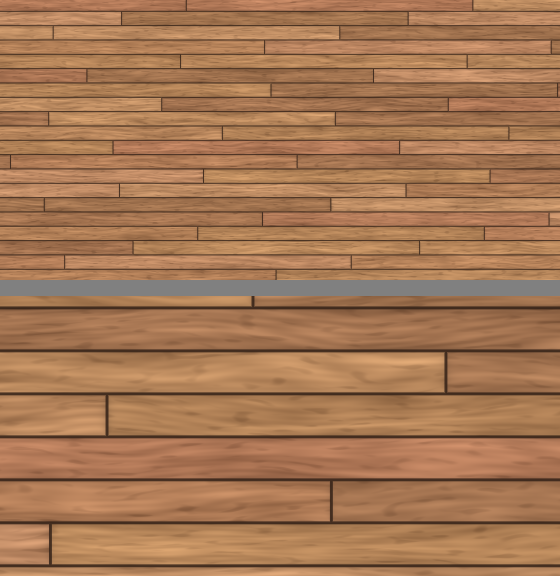
Top, the full canvas; bottom, a detail of the centre.
Give the GLSL for this texture, as a Shadertoy shader.

```glsl
// Timber planking: long narrow boards in staggered rows with dark seams.
// Each board hashes its own tint and grain; the grain is gradient noise
// stretched along the board, with fine fibres, wavy figure and worn edges.

const float ROWS = 19.54;          // board rows in the canvas height
const float ROW_SHIFT = 0.21;      // part of the top row that is cut off
const float BOARD_LENGTH = 20.0;   // in board widths
const float STAGGER_START = 0.65;  // joint position, in board lengths
const float STAGGER_STEP = 0.31;   // shift of the joint per row
const float STAGGER_SWAY = 0.22;   // slow deviation from the even step
const float SWAY_ROWS = 16.0;
const float SEAM_HALF = 0.034;     // in board widths
const float SEAM_DEPTH = 0.84;
const float EDGE_SHADE = 0.16;

const vec3 ROSE = vec3(0.70, 0.475, 0.345);
const vec3 HONEY = vec3(0.715, 0.525, 0.350);
const vec3 PALE = vec3(0.785, 0.585, 0.425);
const vec3 UMBER = vec3(0.615, 0.435, 0.300);
const vec3 SEAM = vec3(0.20, 0.13, 0.09);
const vec3 GRAIN_TINT = vec3(0.88, 1.0, 1.12);

vec2 hash2(vec2 p) {
    vec3 q = fract(p.xyx * vec3(0.1031, 0.1030, 0.0973));
    q += dot(q, q.yzx + 33.33);
    return fract((q.xx + q.yz) * q.zy);
}

float cornerSlope(vec2 cell, vec2 toPoint) {
    float angle = 6.2832 * hash2(cell).x;
    return dot(vec2(cos(angle), sin(angle)), toPoint);
}

float gradientNoise(vec2 p) {
    vec2 i = floor(p);
    vec2 f = p - i;
    vec2 u = f * f * f * (f * (f * 6.0 - 15.0) + 10.0);
    vec2 e = vec2(1.0, 0.0);
    float low = mix(cornerSlope(i, f), cornerSlope(i + e.xy, f - e.xy), u.x);
    float high = mix(cornerSlope(i + e.yx, f - e.yx), cornerSlope(i + e.xx, f - e.xx), u.x);
    return mix(low, high, u.y);
}

// Joint position of a row, as a fraction of the board length
float jointOffset(float row) {
    float sway = STAGGER_SWAY * sin(6.2832 * row / SWAY_ROWS);
    return fract(STAGGER_START - STAGGER_STEP * row + sway);
}

vec3 boardTint(vec2 id) {
    vec2 h = hash2(id * 3.0 + 11.0);
    vec3 tint = mix(ROSE, HONEY, smoothstep(0.2, 0.8, h.x));
    tint = mix(tint, PALE, 0.75 * smoothstep(0.55, 1.0, h.y));
    return mix(tint, UMBER, 0.85 * smoothstep(0.35, 0.0, h.y));
}

// Signed brightness of the grain; q is in board widths
float grain(vec2 q, vec2 id) {
    vec2 seed = hash2(id + 5.0);
    q += floor(seed * 80.0) * vec2(1.0, 2.0);
    float bend = gradientNoise(q * vec2(0.22, 0.8));
    vec2 w = vec2(q.x, q.y + 0.35 * bend);
    float cloud = gradientNoise(w * vec2(0.16, 1.3) + 7.3);
    float streak = gradientNoise(w * vec2(0.30, 4.5) + 19.7);
    float fibre = gradientNoise(w * vec2(0.9, 10.0) + 31.1);
    float pores = smoothstep(0.18, 0.5, gradientNoise(w * vec2(1.6, 8.0) + 43.9));
    float rings = sin(24.0 * (w.y + 0.5 * bend) + 3.0 * cloud);
    float figure = smoothstep(0.45, 0.9, seed.y);
    return 0.15 * cloud + 0.19 * streak + 0.15 * fibre
         - 0.11 * pores + 0.035 * figure * rings;
}

void mainImage(out vec4 fragColor, in vec2 fragCoord) {
    vec2 p = fragCoord / iResolution.y;
    float pixel = ROWS / iResolution.y;

    // Row and board lookup, rows counted from the top
    float down = (1.0 - p.y) * ROWS + ROW_SHIFT;
    float row = floor(down);
    float along = p.x * ROWS / BOARD_LENGTH - jointOffset(row);
    float board = floor(along);
    vec2 id = vec2(board + 7.0, row + 1.0);
    vec2 local = vec2((along - board) * BOARD_LENGTH, down - row);

    // Wood colour
    vec3 color = boardTint(id) * (1.0 + grain(local, id) * GRAIN_TINT);

    // Distances to the long edges and to the butt joints
    float sideGap = min(local.y, 1.0 - local.y);
    float endGap = min(local.x, BOARD_LENGTH - local.x);
    float gap = min(sideGap, endGap);

    // Uneven darkening beside the seams
    float wear = 0.8 + 0.9 * gradientNoise(vec2(local.x * 0.4, row * 1.7) + id * 9.3);
    color *= 1.0 - EDGE_SHADE * wear * exp(-gap / 0.08);

    // Seams, smoothed over one pixel
    float seam = clamp((SEAM_HALF - gap) / pixel + 0.5, 0.0, 1.0);
    color = mix(color, SEAM, SEAM_DEPTH * seam);

    fragColor = vec4(clamp(color, 0.0, 1.0), 1.0);
}
```
